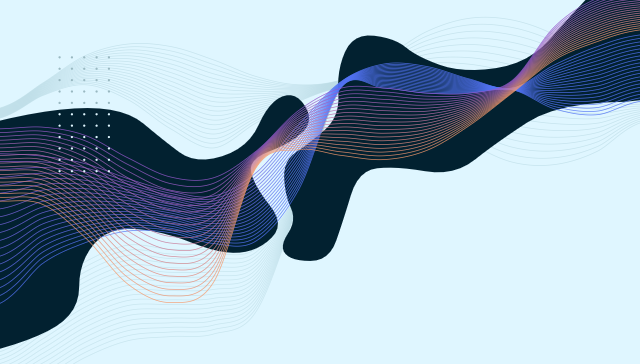
Give the GLSL for this background, as a WebGL 1 fragment shader.

```glsl
precision highp float;
uniform vec2 u_resolution;

#define CANVAS vec2(7.68, 4.38)
#define LINE_COUNT 20
#define LINE_HALF_WIDTH 0.0045
#define CURVE_STEPS 6
#define DOT_ORIGIN vec2(0.715, 0.69)
#define DOT_SPACING vec2(0.148, 0.137)
#define DOT_LAST vec2(4.0, 10.0)
#define DOT_RADIUS 0.013

const vec3 SKY = vec3(0.875, 0.965, 1.0);
const vec3 NAVY = vec3(0.008, 0.13, 0.19);
const vec3 MIST = vec3(0.68, 0.82, 0.86);
const vec3 BLUE = vec3(0.32, 0.45, 0.96);
const vec3 VIOLET = vec3(0.58, 0.34, 0.80);
const vec3 ORANGE = vec3(0.96, 0.60, 0.42);

float pixel;         // size of one pixel in canvas units
vec2 pen, corner;    // end of the outline so far and its next control point
float edgeDistance = 100.0;
float side = 1.0;    // negative inside a blob

// Adds one straight piece to the distance and the inside test
void addSegment(vec2 q, vec2 a, vec2 b) {
  vec2 e = b - a, w = q - a;
  float t = clamp(dot(w, e) / max(dot(e, e), 1e-6), 0.0, 1.0);
  edgeDistance = min(edgeDistance, length(w - e * t));
  if ((a.y > q.y) != (b.y > q.y) && w.x < e.x * w.y / e.y) side = -side;
}

// Quadratic spline piece, rounding the corner towards the next control point
void bend(vec2 q, vec2 next) {
  vec2 start = pen, end = 0.5 * (corner + next);
  for (int i = 1; i <= CURVE_STEPS; i++) {
    float t = float(i) / float(CURVE_STEPS);
    vec2 b = mix(mix(start, corner, t), mix(corner, end, t), t);
    addSegment(q, pen, b);
    pen = b;
  }
  corner = next;
}

void beginOutline(vec2 a, vec2 b) {
  pen = 0.5 * (a + b);
  corner = b;
}

// Eight control points, two in each column
void outline(vec2 q, mat4 points) {
  for (int i = 0; i < 4; i++) {
    bend(q, points[i].xy);
    bend(q, points[i].zw);
  }
}

float blobCoverage(vec2 q) {
  beginOutline(vec2(-1.5, 3.0), vec2(-0.8, 1.65));
  outline(q, mat4(0.6, 1.3, 1.5, 1.3, 1.95, 1.68, 2.35, 1.98, 2.98, 1.78, 3.23, 1.22, 3.55, 1.1, 3.77, 1.45));
  outline(q, mat4(3.5, 1.72, 2.97, 1.92, 3.06, 2.25, 3.42, 2.7, 3.1, 3.02, 2.65, 3.06, 1.95, 2.78, 1.3, 2.73));
  outline(q, mat4(0.95, 3.15, 0.95, 3.75, 0.4, 4.1, -0.8, 4.4, -1.6, 4.2, -1.7, 3.6, -1.5, 3.0, -0.8, 1.65));
  beginOutline(vec2(8.8, -0.6), vec2(7.6, -0.6));
  outline(q, mat4(6.85, 0.18, 6.35, 0.76, 5.55, 0.88, 5.0, 0.68, 4.74, 0.46, 4.24, 0.4, 4.04, 0.85, 4.08, 1.4));
  outline(q, mat4(3.72, 1.72, 3.4, 1.93, 3.42, 2.35, 3.56, 2.65, 3.35, 2.97, 3.5, 3.14, 3.95, 3.14, 4.12, 2.65));
  outline(q, mat4(4.3, 2.05, 4.75, 2.0, 5.45, 2.12, 5.95, 1.72, 6.7, 1.23, 8.3, 1.22, 8.8, -0.6, 7.6, -0.6));
  return clamp(0.5 - side * edgeDistance / pixel, 0.0, 1.0);
}

// Smooth height through sixteen evenly spaced knots
float track(float x, mat4 knots) {
  float sum = 0.0, total = 0.0;
  for (int i = 0; i < 4; i++) {
    for (int j = 0; j < 4; j++) {
      float t = abs(x * 15.0 / CANVAS.x - float(4 * i + j));
      float near = (1.5 * t - 2.5) * t * t + 1.0;
      float far = ((2.5 - 0.5 * t) * t - 4.0) * t + 2.0;
      float weight = t < 1.0 ? near : (t < 2.0 ? far : 0.0);
      sum += weight * knots[i][j];
      total += weight;
    }
  }
  return sum / total;
}

// Fan of thin lines blended between an upper and a lower track
vec3 bundle(vec3 color, vec2 q, mat4 upper, mat4 lower, vec3 upperColor, vec3 lowerColor, float opacity) {
  float h = 0.01;
  vec2 height = vec2(track(q.x, upper), track(q.x, lower));
  vec2 slope = (vec2(track(q.x + h, upper), track(q.x + h, lower)) - height) / h;
  for (int i = 0; i < LINE_COUNT; i++) {
    float f = float(i) / float(LINE_COUNT - 1);
    float d = abs(q.y - mix(height.x, height.y, f)) / length(vec2(1.0, mix(slope.x, slope.y, f)));
    vec2 rim = clamp(0.5 + (vec2(1.0, -1.0) * LINE_HALF_WIDTH - d) / pixel, 0.0, 1.0);
    color = mix(color, mix(upperColor, lowerColor, f), (rim.x - rim.y) * opacity);
  }
  return color;
}

void main() {
  vec2 q = gl_FragCoord.xy / u_resolution * CANVAS;
  q.y = CANVAS.y - q.y;  // heights run down from the top edge
  pixel = CANVAS.x / u_resolution.x;

  // Pale fans behind the blobs
  vec3 color = bundle(SKY, q,
    mat4(1.3, 1.0, 0.67, 0.53, 0.56, 0.72, 0.92, 1.02, 0.96, 0.7, 0.38, 0.22, 0.24, 0.42, 0.75, 1.05),
    mat4(1.42, 1.15, 1.02, 1.2, 1.55, 1.78, 1.48, 1.22, 1.06, 1.15, 1.42, 1.72, 1.95, 1.98, 1.82, 1.48), MIST, MIST, 0.5);
  color = bundle(color, q,
    mat4(3.9, 3.5, 3.15, 2.95, 3.0, 3.0, 2.95, 2.3, 1.05, 1.05, 1.05, 1.05, 1.05, 1.05, 1.05, 1.05),
    mat4(4.8, 4.6, 4.3, 4.1, 4.05, 4.02, 3.75, 2.45, 1.05, 1.05, 1.05, 1.05, 1.05, 1.05, 1.05, 1.05), MIST, MIST, 0.45);

  // Dark blobs
  float blob = blobCoverage(q);
  color = mix(color, NAVY, blob);

  // Blue fan, then violet to orange
  color = bundle(color, q,
    mat4(1.85, 1.88, 1.97, 2.15, 2.3, 2.36, 2.08, 1.5, 0.98, 0.77, 0.8, 0.95, 1.06, 0.78, 0.56, 0.42),
    mat4(3.65, 3.17, 2.92, 2.78, 2.8, 2.93, 2.9, 2.28, 1.05, 1.06, 1.12, 1.12, 1.08, 1.31, 1.38, 1.22),
    mix(VIOLET, BLUE, smoothstep(2.0, 4.0, q.x)), BLUE, 0.85);
  color = bundle(color, q,
    mat4(1.55, 1.53, 1.63, 1.9, 2.13, 2.14, 1.82, 1.33, 1.06, 1.06, 1.12, 1.12, 0.97, 0.32, -0.02, -0.12),
    mat4(2.42, 2.46, 2.86, 3.42, 3.64, 3.4, 2.02, 1.8, 1.87, 1.92, 1.81, 1.51, 1.12, 0.72, 0.5, 0.36), VIOLET, ORANGE, 0.85);

  // Dot grid
  vec2 cell = clamp(floor((q - DOT_ORIGIN) / DOT_SPACING + 0.5), vec2(0.0), DOT_LAST);
  float dotDistance = length(q - DOT_ORIGIN - cell * DOT_SPACING);
  float dots = clamp(0.5 + (DOT_RADIUS - dotDistance) / pixel, 0.0, 1.0);
  color = mix(color, mix(MIST * 0.88, SKY, blob), dots);

  gl_FragColor = vec4(color, 1.0);
}
```
